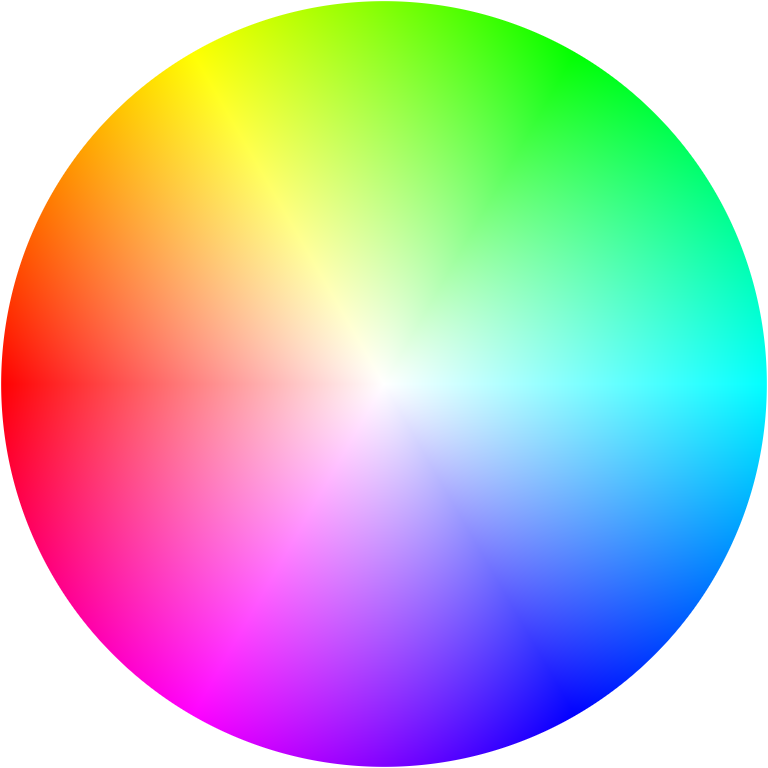
Reproduce this background procedurally as a Shadertoy shader.

```glsl
// A hue wheel on white: the angle around the centre picks the hue,
// the distance from the centre sets the saturation, and a smoothed
// circular distance function trims the disc.

const vec2  CENTER      = vec2(0.5);
const float DISC_RADIUS = 0.4985;
const float FULL_SAT    = 0.5;    // distance at which colour is pure
const float HUE_START   = 0.5;    // turn at which red lies (left side)
const vec3  BACKGROUND  = vec3(1.0);
const float TAU         = 6.2831853;

// Pure colour for a hue given in turns: red, yellow, green, cyan, blue, magenta
vec3 pureHue(float hue) {
    vec3 ramp = abs(fract(hue + vec3(0.0, 2.0, 1.0) / 3.0) * 6.0 - 3.0);
    return clamp(ramp - 1.0, 0.0, 1.0);
}

void mainImage(out vec4 fragColor, in vec2 fragCoord) {
    // Square canvas units, centred on the wheel
    float canvas = min(iResolution.x, iResolution.y);
    vec2 p = (fragCoord - CENTER * iResolution.xy) / canvas;
    float dist = length(p);

    // Hue runs clockwise from the left; the guard keeps atan defined
    float turn = dist > 0.0 ? atan(p.y, p.x) / TAU : 0.0;
    float saturation = clamp(dist / FULL_SAT, 0.0, 1.0);
    vec3 wheel = mix(vec3(1.0), pureHue(HUE_START - turn), saturation);

    // Disc edge, one pixel soft
    float coverage = clamp((DISC_RADIUS - dist) * canvas + 0.5, 0.0, 1.0);
    fragColor = vec4(mix(BACKGROUND, wheel, coverage), 1.0);
}
```
